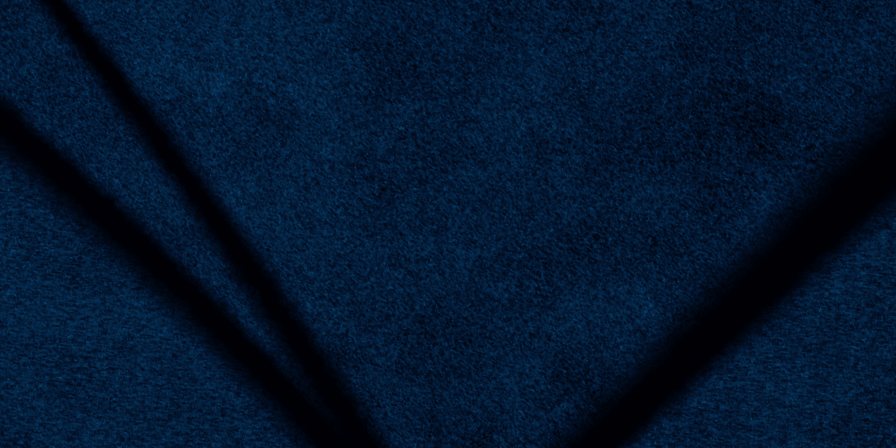
This texture is drawn by a Shadertoy shader. Its source:

```glsl
float hash(vec2 p) {
    vec3 q = fract(vec3(p.xyx) * 0.1031);
    q += dot(q, q.yzx + 33.33);
    return fract((q.x + q.y) * q.z);
}

float valueNoise(vec2 p) {
    vec2 cell = floor(p);
    vec2 f = fract(p);
    f = f * f * (3.0 - 2.0 * f);
    float low = mix(hash(cell), hash(cell + vec2(1, 0)), f.x);
    float high = mix(hash(cell + vec2(0, 1)), hash(cell + vec2(1, 1)), f.x);
    return mix(low, high, f.y);
}

// Layered noise, centred on zero
float mottle(vec2 p) {
    float sum = 0.0;
    float amplitude = 0.5;
    for (int i = 0; i < 5; i++) {
        sum += amplitude * (valueNoise(p) - 0.5);
        p = mat2(1.6, 1.2, -1.2, 1.6) * p + 17.3;
        amplitude *= 0.66;
    }
    return sum;
}

vec2 rotate(vec2 p, float angle) {
    float c = cos(angle);
    float s = sin(angle);
    return vec2(c * p.x - s * p.y, s * p.x + c * p.y);
}

// Short fibres lying along one direction
float fibres(vec2 p, float angle, vec2 density) {
    return valueNoise(rotate(p, angle) * density + 400.0) - 0.5;
}

// Light left beside a crease, with its own reach on each side
float creaseLight(float d, float core, float reachNegative, float reachPositive) {
    float reach = d < 0.0 ? reachNegative : reachPositive;
    return smoothstep(core, 1.0, abs(d) / reach);
}

float glow(vec2 p, vec2 centre, vec2 size) {
    vec2 q = (p - centre) / size;
    return exp(-dot(q, q));
}

vec3 velvetColour(float tone) {
    vec3 black = vec3(0.0, 0.0, 0.02);
    vec3 deep = vec3(0.008, 0.08, 0.18);
    vec3 lit = vec3(0.02, 0.18, 0.32);
    vec3 colour = mix(black, deep, clamp(tone * 2.0, 0.0, 1.0));
    return mix(colour, lit, clamp(tone * 2.0 - 1.0, 0.0, 1.6));
}

void mainImage(out vec4 fragColor, in vec2 fragCoord) {
    vec2 p = fragCoord / iResolution.y;
    p.x *= 2.0 * iResolution.y / iResolution.x;

    // Signed distances to the three creases
    float innerCrease = (p.x - (0.82 - 0.62 * p.y - 0.08 * p.y * p.y)) * 0.82;
    float leftCrease = (p.y - (0.74 - 0.85 * p.x - 0.17 * p.x * p.x)) * 0.71;
    float rightCrease = (p.y - 0.96 * (p.x - 1.333)) * 0.72;

    // Ragged nap along the crease edges
    float ragged = 0.016 * mottle(p * 40.0);
    float spread = mix(0.75, 1.15, p.y / 0.65);
    float pinch = mix(1.15, 0.75, p.y);
    float light = creaseLight(innerCrease + ragged, 0.1, 0.07 * pinch, 0.058 * pinch);
    light *= creaseLight(leftCrease + ragged, 0.14, 0.1, 0.055);
    light *= creaseLight(rightCrease + ragged, 0.22, 0.1 * spread, 0.135 * spread);

    // Broad lighting of the panels
    float flap = max(smoothstep(0.0, -0.03, leftCrease),
                     smoothstep(0.0, -0.03, rightCrease));
    float tone = 0.55 + 0.06 * flap;
    tone += 0.13 * glow(p, vec2(0.45, 0.8), vec2(0.3, 0.35));
    tone += 0.05 * glow(p, vec2(0.95, 0.55), vec2(0.35, 0.3));
    tone += 0.05 * glow(p, vec2(0.05, 0.3), vec2(0.3, 0.4));
    tone -= 0.08 * glow(p, vec2(1.6, 0.72), vec2(0.4, 0.25));
    tone -= 0.07 * glow(p, vec2(1.15, 0.0), vec2(0.35, 0.2));

    // Clouded pile
    tone += 0.42 * mottle(p * 7.0) * mix(1.0, 0.6, flap);

    // Crisp weave: diagonal twill on the panel, level threads on the flaps
    float diagonal = fibres(p, 0.65, vec2(150.0, 270.0));
    float level = fibres(p, 0.12, vec2(95.0, 270.0));
    tone += 0.5 * mix(diagonal, level, flap);
    tone += 0.46 * fibres(p, -0.5, vec2(290.0, 230.0));

    // Stray bright threads
    float thread = valueNoise(rotate(p, 0.3) * 190.0 + 91.0);
    tone += 0.34 * smoothstep(0.76, 0.96, thread);

    fragColor = vec4(velvetColour(max(tone, 0.0) * light), 1.0);
}
```
